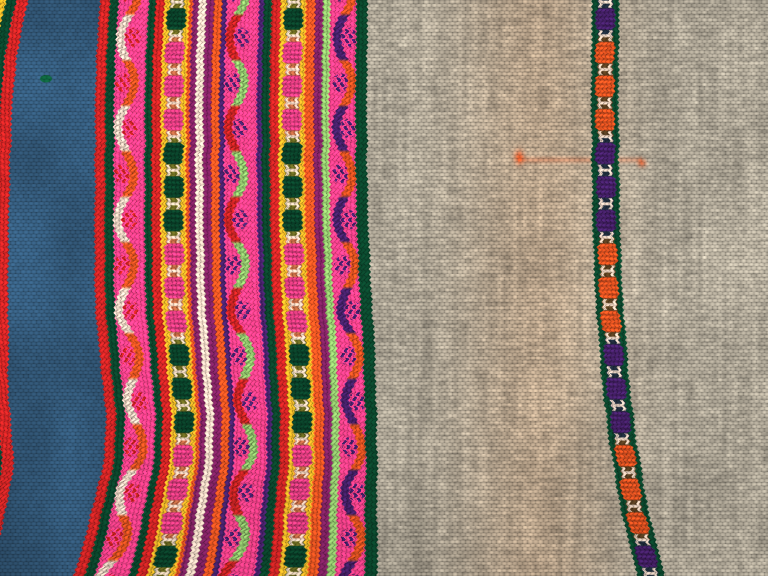
Give the GLSL for this texture, as a Shadertoy shader.

```glsl
// Handwoven blanket: grey and blue wool fields, a bundle of bright warp stripes
// with bead columns and meanders, and one narrow beaded stripe on the right.
// Stripes are painted left to right in bent cloth coordinates, then thread-shaded.
#define CLOTH_H 576.0
#define BEAD_PITCH 33.6
#define BEAD_START 19.0
#define WAVE_PERIOD 91.0
#define WAVE_START 265.0
#define WOOL vec3(0.65, 0.62, 0.56)
#define DENIM vec3(0.19, 0.33, 0.45)
#define GREEN vec3(0.04, 0.27, 0.17)
#define RED vec3(0.80, 0.14, 0.14)
#define PINK vec3(0.93, 0.25, 0.53)
#define ORANGE vec3(0.90, 0.33, 0.13)
#define VIOLET vec3(0.28, 0.13, 0.42)

const vec3 YELLOW = vec3(0.90, 0.70, 0.15);
const vec3 PLUM = vec3(0.50, 0.13, 0.38);
const vec3 LIME = vec3(0.57, 0.77, 0.42);
const vec3 CREAM = vec3(0.92, 0.83, 0.76);

float hash(vec2 p) {
    p = fract(p * vec2(0.1031, 0.113));
    p += dot(p, p.yx + 33.3);
    return fract((p.x + p.y) * p.x * 7.31);
}

float noise(vec2 p) {
    vec2 i = floor(p), f = fract(p);
    f = f * f * (3.0 - 2.0 * f);
    return mix(mix(hash(i), hash(i + vec2(1, 0)), f.x),
               mix(hash(i + vec2(0, 1)), hash(i + 1.0), f.x), f.y);
}

float inside(float d) { return smoothstep(0.9, -0.9, d); }
float bump(float x, float width) { return exp(-x * x / (width * width)); }

// Paints everything to the right of an edge
void from(inout vec3 c, float x, float edge, vec3 dye) {
    c = mix(c, dye, inside(edge - x));
}

// Rounded beads in alternating groups of three, tied by pale crossbars
void beads(inout vec3 c, float x, float t, vec3 dyeA, vec3 dyeB) {
    float k = (t - BEAD_START) / BEAD_PITCH;
    float i = floor(k + 0.5), y = (k - i) * BEAD_PITCH;
    float gap = BEAD_PITCH * 0.5 - abs(y);
    vec3 dye = mod(floor((i - 1.0) / 3.0), 2.0) < 0.5 ? dyeA : dyeB;
    c = mix(c, dye * 0.65, 0.55 * inside(abs(x) - 7.5));
    float posts = max(abs(abs(x) - 5.0) - 1.5, gap - 5.5);
    float bar = max(abs(x) - 5.0, gap - 1.5);
    c = mix(c, CREAM, 0.92 * inside(min(posts, bar)));
    vec2 q = abs(vec2(x, y)) - vec2(5, 6);
    c = mix(c, dye * (0.9 + 0.12 * cos(y * 1.4)), inside(length(max(q, 0.0)) - 4.7));
}

// Winding strand that changes dye at each side, with speckled pockets
void meander(inout vec3 c, float x, float t, vec3 rightDye, vec3 leftDye, vec3 speck) {
    float a = 6.2832 * (t - WAVE_START) / WAVE_PERIOD;
    float side = cos(a), slope = 0.55 * sin(a);
    float pocket = length(vec2(x + 4.0 * sign(side), 13.0 * sin(a))) - 8.0;
    float dots = smoothstep(-0.1, 0.35, sin(x * 0.85) * sin(t * 0.65));
    c = mix(c, speck, dots * inside(pocket));
    float strand = abs(x - 8.0 * side) / sqrt(1.0 + slope * slope) - 4.2;
    vec3 dye = mix(leftDye, rightDye, smoothstep(-0.15, 0.15, side));
    c = mix(c, dye * (0.94 + 0.1 * sin(t * 1.3 + x * 0.9)), inside(strand));
}

// Raised stitches in staggered columns
float stitches(vec2 p, vec2 size) {
    vec2 q = p / size;
    q.y += 0.5 * mod(floor(q.x), 2.0);
    vec2 f = fract(q) - 0.5;
    return 1.0 - 2.0 * dot(f, f) + 0.22 * (hash(floor(q)) - 0.5);
}

void mainImage(out vec4 fragColor, in vec2 fragCoord) {
    vec2 p = fragCoord / iResolution.y * CLOTH_H;
    float t = CLOTH_H - p.y;
    float wobble = 0.8 * sin(t * 1.15) + 1.6 * noise(vec2(t * 0.07, 3)) - 0.8;

    // Bend of the stripe bundle, mapped onto straight coordinate x
    float sag = max(t - 440.0, 0.0) / 136.0;
    float left = 95.0 + 5.0 * exp(-t / 50.0) + 11.0 * bump(t - 425.0, 75.0) - 22.0 * sag * sag;
    float right = 367.0 + 10.0 * smoothstep(150.0, 450.0, t);
    float x = 95.0 + 274.0 * (p.x - left) / (right - left) + wobble;

    // Blue field with its left border and a small green tuft
    vec3 c = DENIM * (0.88 + 0.25 * noise(p / vec2(35, 70)));
    float drop = max(t - 470.0, 0.0) / 106.0;
    float border = p.x + wobble - 2.0 - 20.0 * exp(-t / 70.0)
                 - 5.0 * bump(t - 455.0, 40.0) + 22.0 * drop * drop;
    c = mix(c, RED, inside(abs(border) - 6.0));
    c = mix(c, GREEN, inside(border + 6.0));
    c = mix(c, YELLOW, inside(border + 16.0));
    c = mix(c, GREEN * 1.4, inside(length(vec2(p.x - 46.0, 1.6 * t - 126.0)) - 6.0));

    // Left part of the bundle
    from(c, x, 95.0, RED);
    from(c, x, 105.0, GREEN);
    from(c, x, 114.0, PINK);
    meander(c, x - 126.0, t, ORANGE, CREAM, RED);
    from(c, x, 145.0, GREEN);
    from(c, x, 152.0, RED);
    from(c, x, 161.0, YELLOW);
    beads(c, x - 174.0, t, PINK, GREEN);
    from(c, x, 186.5, ORANGE);
    from(c, x, 190.0, PLUM);
    from(c, x, 196.0, CREAM);
    from(c, x, 204.0, PLUM);
    from(c, x, 212.0, ORANGE);
    from(c, x, 220.0, VIOLET);

    // Right part of the bundle
    from(c, x, 225.0, PINK);
    meander(c, x - 237.0, t, LIME, RED, VIOLET);
    from(c, x, 258.0, VIOLET);
    from(c, x, 263.0, GREEN);
    from(c, x, 271.0, RED);
    from(c, x, 280.0, YELLOW);
    beads(c, x - 293.5, t, PINK, GREEN);
    from(c, x, 306.0, ORANGE);
    from(c, x, 315.5, PLUM);
    from(c, x, 323.5, LIME);
    from(c, x, 331.0, PINK);
    meander(c, x - 346.0, t, ORANGE, VIOLET, VIOLET);
    from(c, x, 357.5, GREEN);

    // Grey wool: warm centre, streaks and stained spots
    float streak = noise(p / vec2(13, 2.6)) + noise(p / vec2(4, 2)) + noise(p / vec2(5, 60)) - 1.5;
    vec3 wool = WOOL * (0.94 + 0.16 * streak + 0.12 * noise(p / vec2(60, 45)));
    wool *= mix(vec3(1), vec3(1.06, 0.98, 0.92), bump(p.x - 540.0, 75.0));
    float stain = 0.25 * bump(t - 160.0, 3.0) * inside(abs(p.x - 580.0) - 62.0);
    stain += 0.8 * bump(length(vec2(p.x - 519.0, 0.7 * t - 110.0)), 4.5);
    stain += 0.6 * bump(length(vec2(p.x - 642.0, t - 163.0)), 4.0);
    from(c, x, 369.0, mix(wool, ORANGE, min(stain, 0.85)));

    // Narrow beaded stripe
    float s = p.x - 605.0 - 46.0 * pow(t / CLOTH_H, 3.5) + wobble;
    float narrow = inside(abs(s) - 13.5);
    c = mix(c, GREEN, narrow);
    beads(c, s, t, ORANGE, VIOLET);

    // Thread relief: upright stitches on stripes, flat weave on fields
    float bundle = inside(95.0 - x) * inside(x - 369.0);
    float striped = max(bundle, max(narrow, inside(border - 6.0)));
    float upright = 0.68 + 0.47 * stitches(vec2(x, t + 0.5 * x), vec2(4, 5.5));
    float flatWeave = 0.74 + 0.38 * stitches(p.yx, vec2(3.6, 5.2));
    c *= mix(flatWeave, upright, striped);
    c *= 1.04 - 0.07 * smoothstep(330.0, 576.0, t);
    fragColor = vec4(clamp(c, 0.0, 1.0), 1);
}
```
